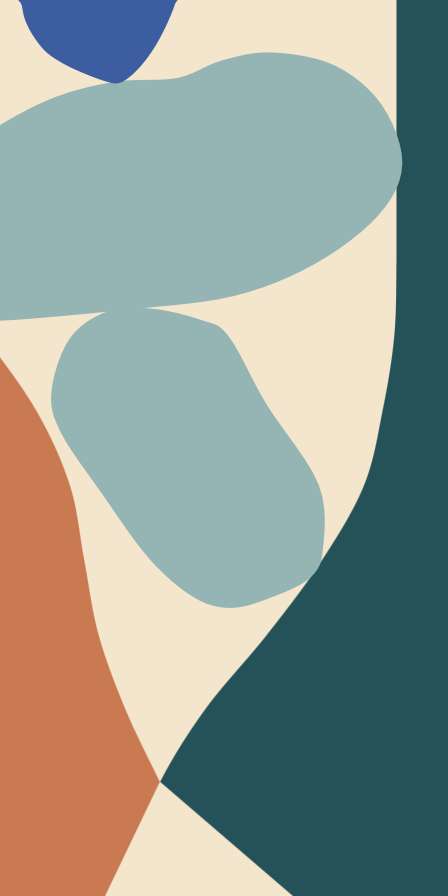
Give the GLSL for this background, as a Shadertoy shader.

```glsl
const vec3 CREAM = vec3(0.957, 0.902, 0.804);
const vec3 SAGE  = vec3(0.584, 0.706, 0.706);
const vec3 PINE  = vec3(0.145, 0.322, 0.349);
const vec3 CLAY  = vec3(0.788, 0.478, 0.318);
const vec3 BLUE  = vec3(0.237, 0.367, 0.630);

// Control points of the closed outlines, in canvas widths
const vec2 WIDE_STONE[16] = vec2[16](
    vec2(-.12, 1.64), vec2(0., 1.721), vec2(.125, 1.784), vec2(.26, 1.818),
    vec2(.396, 1.826), vec2(.495, 1.865), vec2(.607, 1.883), vec2(.747, 1.854),
    vec2(.852, 1.766), vec2(.898, 1.635), vec2(.846, 1.521), vec2(.703, 1.411),
    vec2(.521, 1.339), vec2(.286, 1.309), vec2(0., 1.284), vec2(-.12, 1.29));
const vec2 TALL_STONE[16] = vec2[16](
    vec2(.339, 1.311), vec2(.448, 1.286), vec2(.51, 1.25), vec2(.594, 1.099),
    vec2(.711, .919), vec2(.721, .776), vec2(.693, .711), vec2(.607, .667),
    vec2(.516, .643), vec2(.432, .667), vec2(.333, .753), vec2(.229, .896),
    vec2(.135, 1.036), vec2(.115, 1.128), vec2(.156, 1.245), vec2(.24, 1.305));
const vec2 DROP[16] = vec2[16](
    vec2(.047, 2.026), vec2(.049, 1.987), vec2(.057, 1.953), vec2(.076, 1.917),
    vec2(.104, 1.883), vec2(.143, 1.857), vec2(.188, 1.836), vec2(.234, 1.819),
    vec2(.263, 1.814), vec2(.289, 1.828), vec2(.318, 1.857), vec2(.346, 1.896),
    vec2(.372, 1.945), vec2(.391, 1.992), vec2(.398, 2.026), vec2(.221, 2.08));

// Horizontal positions of the side edges, evenly spaced upwards
const float PINE_EDGE[10] = float[10](.29, .355, .458, .596, .719, .8125, .854, .88, .885, .885);
const float CLAY_EDGE[10] = float[10](.44, .359, .28, .22, .188, .156, .081, -.036, -.17, -.3);

// Catmull-Rom interpolation between b and c
vec2 spline(vec2 a, vec2 b, vec2 c, vec2 d, float t) {
    return b + 0.5 * t * (c - a + t * (2.0 * a - 5.0 * b + 4.0 * c - d + t * (3.0 * (b - c) + d - a)));
}

// Signed distance to a closed spline, negative inside
float outline(vec2 p, vec2 v[16]) {
    const int STEPS = 6;
    float nearest = 1e3, side = 1.0;
    vec2 a = v[0];
    for (int i = 0; i < 16; i++) {
        for (int k = 1; k <= STEPS; k++) {
            vec2 b = spline(v[(i + 15) % 16], v[i], v[(i + 1) % 16], v[(i + 2) % 16],
                            float(k) / float(STEPS));
            vec2 e = b - a, w = p - a;
            vec2 gap = w - e * clamp(dot(w, e) / max(dot(e, e), 1e-9), 0.0, 1.0);
            nearest = min(nearest, dot(gap, gap));
            // Flip the side at each crossing of a horizontal ray
            if ((a.y > p.y) != (b.y > p.y) && w.x < e.x * w.y / e.y) side = -side;
            a = b;
        }
    }
    return side * sqrt(nearest);
}

float edgeAt(float y, float x[10]) {
    float s = clamp((y - 0.25) * 6.0, 0.0, 6.999);
    int i = int(s);
    return spline(vec2(x[i]), vec2(x[i + 1]), vec2(x[i + 2]), vec2(x[i + 3]), fract(s)).x;
}

float cover(float d, float pixel) {
    return smoothstep(0.7, -0.7, d / pixel);
}

void mainImage(out vec4 fragColor, in vec2 fragCoord) {
    float pixel = 2.0 / iResolution.y;
    vec2 p = fragCoord * pixel;

    // Side fields meet at a point, then part along straight lines
    const vec2 MEETING = vec2(0.357, 0.2552);
    float below = MEETING.y - p.y;
    float pineX = below > 0.0 ? MEETING.x + 1.163 * below : edgeAt(p.y, PINE_EDGE);
    float clayX = below > 0.0 ? MEETING.x - 0.48 * below : edgeAt(p.y, CLAY_EDGE);
    float pine = pineX - p.x, clay = p.x - clayX;

    vec3 color = CREAM;
    color = mix(color, PINE, cover(pine, max(fwidth(pine), pixel)));
    color = mix(color, CLAY, cover(clay, max(fwidth(clay), pixel)));

    // Stones and drop lie on top
    color = mix(color, SAGE, cover(outline(p, WIDE_STONE), pixel));
    color = mix(color, SAGE, cover(outline(p, TALL_STONE), pixel));
    color = mix(color, BLUE, cover(outline(p, DROP), pixel));

    fragColor = vec4(color, 1.0);
}
```
